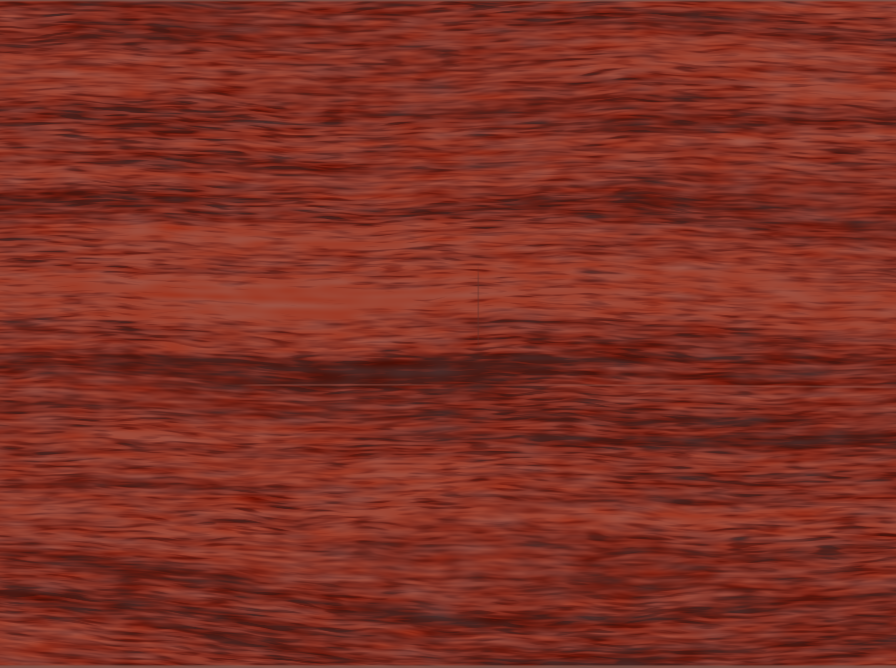
Give the GLSL for this texture, as a Shadertoy shader.

```glsl
// Polished red hardwood board with long horizontal grain.
// Stretched gradient noise gives broad bands, fine fibres and short dark pores;
// a smooth warp bends the bands down to the right near the lower edge.

vec2 hashGradient(vec2 cell) {
    vec3 q = fract(cell.xyx * vec3(0.1031, 0.1030, 0.0973));
    q += dot(q, q.yzx + 33.33);
    return 2.0 * fract((q.xx + q.yz) * q.zy) - 1.0;
}

// Gradient noise, roughly -1 to 1
float gradientNoise(vec2 p) {
    vec2 cell = floor(p), f = fract(p);
    vec2 w = f * f * f * (f * (f * 6.0 - 15.0) + 10.0);
    float a = dot(hashGradient(cell), f);
    float b = dot(hashGradient(cell + vec2(1, 0)), f - vec2(1, 0));
    float c = dot(hashGradient(cell + vec2(0, 1)), f - vec2(0, 1));
    float d = dot(hashGradient(cell + 1.0), f - 1.0);
    return 1.5 * mix(mix(a, b, w.x), mix(c, d, w.x), w.y);
}

// Soft horizontal stripe around a centre height
float stripe(float y, float centre, float width) {
    float d = (y - centre) / width;
    return exp(-d * d);
}

// Bend the grain: gentle waves everywhere, a slanted sweep at the bottom
vec2 warpGrain(vec2 p, float sweepAmount) {
    float sweep = 0.1 * sin(1.8 * p.x) * (1.0 - smoothstep(0.0, 0.32, p.y));
    float wave = 0.014 * gradientNoise(p * vec2(1.6, 3.0) + 7.0);
    return vec2(p.x, p.y + sweepAmount * sweep + wave);
}

float bandTone(vec2 g) {
    float tone = 0.30 * gradientNoise(g * vec2(0.8, 10.0) + 3.0);
    tone += 0.42 * gradientNoise(g * vec2(1.3, 25.0) + 19.0);
    tone += 0.36 * gradientNoise(g * vec2(2.4, 60.0) + 41.0);
    // Main dark and light stripes, fading in and out along the board
    float fade = 0.9 + 0.7 * gradientNoise(g * vec2(1.5, 4.0) + 61.0);
    tone -= fade * (0.50 * stripe(g.y, 0.435, 0.026) + 0.34 * stripe(g.y, 0.83, 0.020)
                  + 0.36 * stripe(g.y, 0.68, 0.024) + 0.30 * stripe(g.y, 0.13, 0.035)
                  + 0.22 * stripe(g.y, 0.34, 0.015));
    tone += fade * (0.32 * stripe(g.y, 0.56, 0.045) + 0.26 * stripe(g.y, 0.90, 0.030)
                  + 0.22 * stripe(g.y, 0.25, 0.040) + 0.16 * stripe(g.y, 0.77, 0.030));
    return tone;
}

float fibreTone(vec2 g) {
    // Rippled fibres make the flecked figure
    g.y += 0.004 * gradientNoise(g * vec2(10.0, 24.0) + 5.0) + 0.015 * g.x;
    float fibres = 0.24 * gradientNoise(g * vec2(6.0, 120.0) + 11.0)
                 + 0.30 * gradientNoise(g * vec2(13.0, 190.0) + 29.0)
                 + 0.28 * gradientNoise(g * vec2(30.0, 250.0) + 37.0);
    // Short dark pores in two sizes, denser in some zones
    float density = 0.7 + 0.7 * gradientNoise(g * vec2(2.0, 14.0) + 83.0);
    float pores = smoothstep(0.02, 0.5, gradientNoise(g * vec2(13.0, 165.0) + 53.0))
                + smoothstep(0.02, 0.5, gradientNoise(g * vec2(23.0, 215.0) + 67.0));
    return fibres - 0.40 * density * pores;
}

void mainImage(out vec4 fragColor, in vec2 fragCoord) {
    vec2 p = fragCoord / iResolution.y;
    float pixel = 1.0 / iResolution.y;
    vec2 grain = warpGrain(p, 1.0);
    vec2 fibre = warpGrain(p, 0.4);
    float tone = 0.76 + bandTone(grain) + fibreTone(fibre);

    // Dark brown through deep red to orange red
    vec3 wood = mix(vec3(0.29, 0.115, 0.095), vec3(0.41, 0.135, 0.10), clamp(tone / 0.35, 0.0, 1.0));
    wood = mix(wood, vec3(0.51, 0.19, 0.145), clamp((tone - 0.35) / 0.3, 0.0, 1.0));
    wood = mix(wood, vec3(0.62, 0.265, 0.195), clamp((tone - 0.65) / 0.45, 0.0, 1.0));

    // Dusty pinkish streaks vary the saturation
    float dust = gradientNoise(fibre * vec2(7.0, 95.0) + 97.0)
               + 0.7 * gradientNoise(fibre * vec2(22.0, 60.0) + 31.0);
    wood += vec3(0.0, 0.055, 0.068) * dust;

    // Faint hairline scratch and a short upright crack
    float scratch = smoothstep(0.001 + pixel, 0.0, abs(p.y - 0.421 - 0.003 * sin(2.5 * p.x)));
    scratch *= smoothstep(-0.1, 0.4, gradientNoise(p * vec2(4.0, 1.0) + 71.0));
    wood = mix(wood, vec3(0.60, 0.34, 0.29), 0.45 * scratch);
    float crack = smoothstep(0.001 + pixel, 0.0, abs(p.x - 0.716))
                * smoothstep(0.07, 0.04, abs(p.y - 0.54));
    wood = mix(wood, vec3(0.38, 0.19, 0.16), 0.4 * crack);

    // Thin worn rims along the top and bottom edges
    float rim = smoothstep(0.998 - pixel, 0.998 + pixel, p.y)
              + smoothstep(0.004 + pixel, 0.004 - pixel, p.y);
    wood = mix(wood, vec3(0.50, 0.35, 0.31), 0.8 * rim);

    fragColor = vec4(clamp(wood, 0.0, 1.0), 1.0);
}
```
